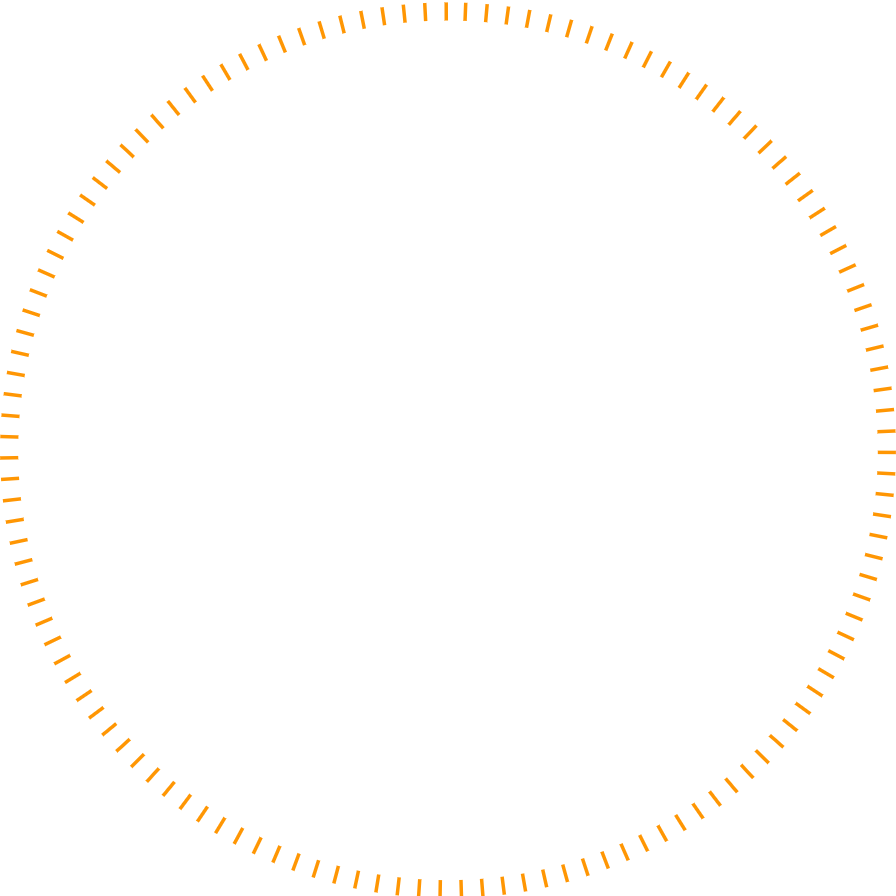
Write a WebGL 1 fragment shader that draws this background.

```glsl
precision highp float;

uniform vec2 u_resolution;

const vec3 PAPER = vec3(1.0);
const vec3 ORANGE = vec3(1.0, 0.588, 0.01);

const vec2 RING_CENTER = vec2(0.5, 0.4974);
const float RING_RADIUS = 0.4898;
const vec2 TICK_HALF_SIZE = vec2(0.00195, 0.0101);
const float TICK_COUNT = 131.0;
const float TICK_STEP = radians(2.75);
const float FIRST_TICK = radians(0.23);
const float SEAM_MARGIN = 0.4;
const float TAU = 6.28319;

// Signed distance to an axis-aligned box
float boxDistance(vec2 p, vec2 halfSize) {
    vec2 d = abs(p) - halfSize;
    return length(max(d, 0.0)) + min(max(d.x, d.y), 0.0);
}

// Ticks run counterclockwise from the top; the last gap is slightly short
float tickRingDistance(vec2 p) {
    float margin = SEAM_MARGIN * TICK_STEP;
    float angle = atan(-p.x, p.y) - FIRST_TICK;
    angle = mod(angle + margin, TAU) - margin;

    float index = clamp(floor(angle / TICK_STEP + 0.5), 0.0, TICK_COUNT - 1.0);
    float offset = angle - index * TICK_STEP;
    vec2 local = length(p) * vec2(sin(offset), cos(offset));
    return boxDistance(local - vec2(0.0, RING_RADIUS), TICK_HALF_SIZE);
}

void main() {
    float side = min(u_resolution.x, u_resolution.y);
    vec2 uv = (gl_FragCoord.xy - 0.5 * u_resolution) / side + 0.5;

    // Edge smoothing over one pixel
    float dist = tickRingDistance(uv - RING_CENTER);
    float coverage = clamp(0.5 - dist * side, 0.0, 1.0);

    gl_FragColor = vec4(mix(PAPER, ORANGE, coverage), 1.0);
}
```
